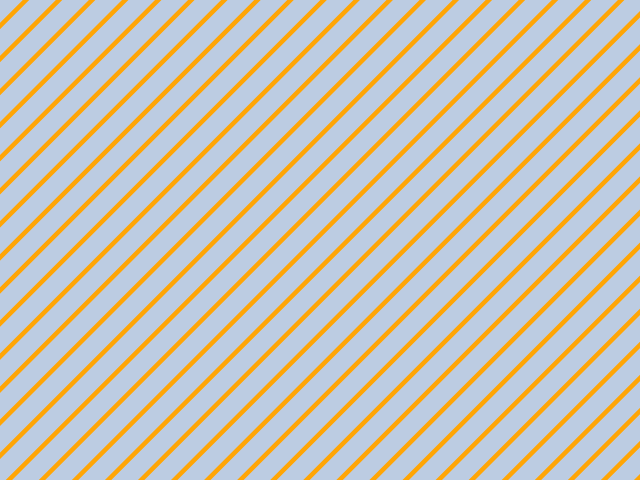
Give the GLSL for this pattern, as a Shadertoy shader.

```glsl
// Thin orange stripes rising at 45 degrees over a plain pale blue ground.
// The canvas is projected onto the stripe normal, the distance is repeated
// with fract, and each band is a smooth-edged distance test.

const vec3 GROUND_COLOR = vec3(0.738, 0.800, 0.886);
const vec3 STRIPE_COLOR = vec3(1.000, 0.647, 0.020);

// Lengths are in canvas heights.
const float STRIPE_ANGLE = 0.785398;  // rise of the stripes, in radians
const float STRIPE_PERIOD = 0.04871;  // spacing measured across the stripes
const float STRIPE_SHARE = 0.195;     // stripe width as a part of the period
const float FIRST_STRIPE = 0.0383;    // first center, from the top left corner
const float EDGE_PIXELS = 0.6;        // half width of the edge smoothing

// Signed distance to the nearest stripe, negative inside it.
float stripeDistance(vec2 p) {
    vec2 normal = vec2(sin(STRIPE_ANGLE), -cos(STRIPE_ANGLE));
    float across = (dot(p, normal) - FIRST_STRIPE) / STRIPE_PERIOD;
    float fromCenter = abs(fract(across + 0.5) - 0.5);
    return (fromCenter - 0.5 * STRIPE_SHARE) * STRIPE_PERIOD;
}

void mainImage(out vec4 fragColor, in vec2 fragCoord) {
    // Position relative to the top left corner, y pointing up
    vec2 p = fragCoord / iResolution.y - vec2(0.0, 1.0);

    // Stripe coverage with antialiased edges
    float edge = EDGE_PIXELS / iResolution.y;
    float coverage = 1.0 - smoothstep(-edge, edge, stripeDistance(p));

    fragColor = vec4(mix(GROUND_COLOR, STRIPE_COLOR, coverage), 1.0);
}
```
